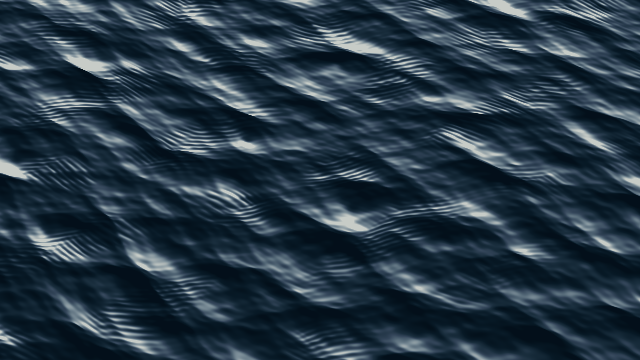
Give the GLSL for this texture, as a Shadertoy shader.

```glsl
// Returns the crest pull in xy and the surface slope in zw
vec4 swell(vec2 p) {
    vec4 sum = vec4(0.0);
    float frequency = 29.0, steepness = 1.0;
    for (int i = 0; i < 26; i++) {
        float n = float(i);
        float angle = 1.2 + 1.15 * (fract(n * 0.618 + 0.1) - 0.5);
        vec2 heading = vec2(cos(angle), sin(angle));
        float rise = steepness * cos(dot(p, heading) * frequency + n * n * 2.3);
        sum += rise * vec4(heading / frequency, heading);
        frequency *= 1.105;
        steepness *= 0.935;
    }
    return sum;
}

// Fine capillary ripples in patches, each with its own bent direction
float ripples(vec2 p, vec2 slope, float light) {
    float bend = 2.5 * sin(p.x * 23.0 + p.y * 9.0) + 2.0 * sin(p.y * 31.0 - p.x * 8.0);
    bend += 0.5 * slope.x + 0.4 * slope.y;
    float steep = sin(dot(p, vec2(190.0, 385.0)) + bend);
    float flatter = sin(dot(p, vec2(-50.0, 460.0)) - bend);
    float turn = sin(p.x * 13.0 - p.y * 8.0 + 2.0 * sin(p.y * 7.0));
    float patches = sin(p.x * 15.0 + 2.0 * sin(p.y * 13.0)) + sin(p.y * 25.0 - p.x * 9.0 + 1.0);
    float strength = 0.1 + 0.75 * smoothstep(0.0, 1.5, patches);
    float onFace = 0.35 + 0.65 * smoothstep(-1.0, 0.6, light);
    return strength * onFace * mix(steep, flatter, smoothstep(-0.4, 0.4, turn));
}

vec3 waterColor(float light) {
    vec3 tones[7] = vec3[7](
        vec3(0.01, 0.06, 0.10), vec3(0.03, 0.10, 0.15), vec3(0.10, 0.18, 0.24),
        vec3(0.20, 0.27, 0.35), vec3(0.32, 0.40, 0.46), vec3(0.49, 0.56, 0.60),
        vec3(0.78, 0.80, 0.78));
    float levels[7] = float[7](-1.9, -0.8, 0.1, 0.68, 1.15, 1.62, 2.25);
    vec3 color = tones[0];
    for (int i = 1; i < 7; i++) {
        float blend = clamp((light - levels[i - 1]) / (levels[i] - levels[i - 1]), 0.0, 1.0);
        color = mix(color, tones[i], blend);
    }
    return color;
}

void mainImage(out vec4 fragColor, in vec2 fragCoord) {
    vec2 uv = fragCoord / iResolution.y;

    // Waves shrink toward the far edge and wander slightly
    vec2 p = (uv - vec2(0.9, 0.0)) * (0.85 + 0.3 * uv.y);
    p += 0.025 * sin(p.yx * vec2(6.0, 4.5) + vec2(1.0, 2.5));

    // Pull the surface toward its crests to sharpen them
    vec2 rest = p;
    for (int i = 0; i < 5; i++) rest = p - 0.17 * swell(rest).xy;
    vec2 slope = swell(rest).zw;

    // Faces tilted away reflect the sky, with more light in the distance
    float light = -0.54 * dot(slope, vec2(0.37, 0.93));
    light += 0.8 * (uv.y - 0.5) - 0.06;
    float calm = smoothstep(1.5, 0.6, uv.x - uv.y);
    light += calm * ripples(p, slope, light);

    fragColor = vec4(waterColor(light), 1.0);
}
```
